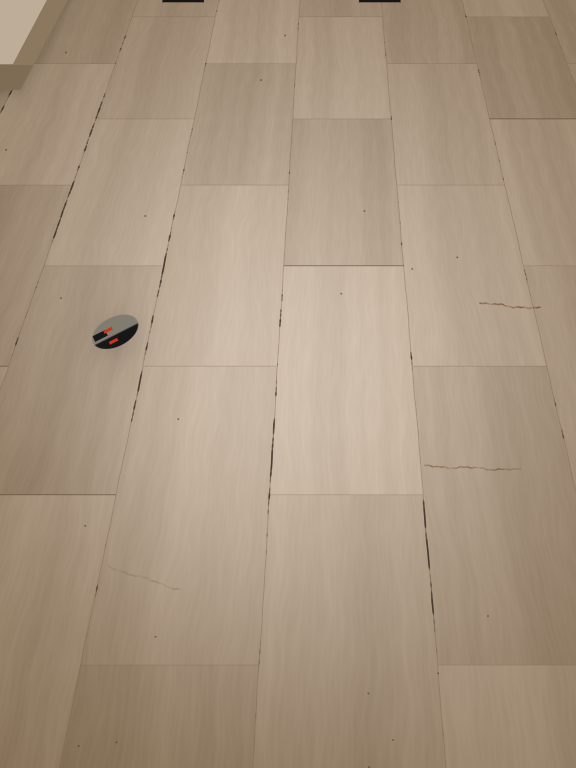
Give the GLSL for this texture, as a Shadertoy shader.

```glsl
// Worn beige stone floor in half-bond tiles, receding in perspective, with a small mouse and a wall corner.

const vec3 STONE_DIM = vec3(0.54, 0.457, 0.362);
const vec3 STONE_LIT = vec3(0.80, 0.732, 0.662);
const vec3 GROUT     = vec3(0.47, 0.37, 0.28);
const vec3 GRIME     = vec3(0.20, 0.16, 0.12);
const vec3 RUST      = vec3(0.42, 0.25, 0.15);
const vec2 VANISH    = vec2(0.435, -0.72);  // vanishing point, y downwards
const float COL_SCALE = 0.1465;             // column width per unit depth
const float ROW_SCALE = 4.877;              // row count per inverse depth

float hash(vec2 p) {
    return fract(sin(dot(p, vec2(127.1, 311.7))) * 43758.5);
}

// Cellular noise: distance to the nearest point (x) and that cell's hash (y)
vec2 cellular(vec2 p) {
    vec2 base = floor(p), best = vec2(9.0, 0.0);
    for (int j = -1; j <= 1; j++)
    for (int i = -1; i <= 1; i++) {
        vec2 c = base + vec2(i, j);
        vec2 point = c + vec2(hash(c), hash(c + 37.0));
        float d = length(point - p);
        if (d < best.x) best = vec2(d, hash(c + 71.0));
    }
    return best;
}

float waves(float t, float phase) {
    return 0.5 * sin(t + phase) + 0.3 * sin(2.3 * t + 2.0 * phase) + 0.2 * sin(5.7 * t - phase);
}

// Coverage of a shape from its signed distance
float fill(float d, float px) {
    return 1.0 - smoothstep(-0.7 * px, 0.7 * px, d);
}

float box(vec2 p, vec2 halfSize) {
    vec2 q = abs(p) - halfSize;
    return length(max(q, 0.0)) + min(max(q.x, q.y), 0.0);
}

float crack(vec2 p, vec2 a, vec2 b, float px) {
    p.y += 0.002 * waves(p.x * 110.0, a.x * 40.0);
    vec2 ab = b - a;
    float t = clamp(dot(p - a, ab) / dot(ab, ab), 0.0, 1.0);
    float wear = 0.6 + 0.4 * waves(t * 19.0, a.y * 20.0);
    return wear * fill(length(p - a - t * ab) - 0.0010, px);
}

// Cycle that varies from tile to tile, -1 to 1
float tileCycle(vec2 id) {
    return cos(2.0 * id.x + 2.6 * (id.y - 5.0));
}

// Tone offset of the stone: broad bands, soft veins and fine grain running lengthwise
float stoneTone(vec2 uv, vec2 id) {
    float phase = 6.283 * hash(id);
    float x = uv.x + 0.035 * waves(uv.y * 4.0 + uv.x * 2.0, phase);
    float bands = 0.022 * waves(x * 7.0, phase);
    float veins = 0.006 * waves(x * 37.0, phase + uv.y);
    float grain = cellular(vec2(x * 42.0, uv.y * 8.0) + id * 13.0).x - 0.5;
    return bands + veins + 0.021 * grain - 0.024 * tileCycle(id);
}

vec3 addMouse(vec3 color, vec2 p, float px) {
    vec2 q = p - vec2(0.150, 0.432);
    q = vec2(dot(q, vec2(0.89, -0.45)), dot(q, vec2(0.45, 0.89)));
    color *= 1.0 - 0.2 * exp(-length(q - vec2(-0.003, 0.008)) * 45.0);
    float body = (length(q / vec2(0.032, 0.019)) - 1.0) * 0.019;
    vec3 shell = mix(vec3(0.50, 0.49, 0.44), vec3(0.09), smoothstep(0.002, 0.005, q.y));
    shell = mix(shell, vec3(0.09), fill(box(q + vec2(0.020, 0.004), vec2(0.009, 0.004)), px));
    vec2 m = vec2(q.x + 0.0075, abs(q.y - 0.002) - 0.008);
    shell = mix(shell, vec3(0.80, 0.20, 0.12), fill(box(m, vec2(0.006, 0.002)), px));
    return mix(color, shell, fill(body, px));
}

vec3 addRoomEdges(vec3 color, vec2 p, float px) {
    float slant = p.x + 0.53 * p.y;
    float skirting = max(slant - 0.0885, p.y - 0.117);
    float wall = max(slant - 0.061, p.y - 0.0835);
    color *= 1.0 - 0.12 * exp(-max(skirting, 0.0) * 90.0);
    vec3 board = vec3(0.55, 0.47, 0.37) * (p.y > 0.085 ? 0.9 : 1.0);
    color = mix(color, board, fill(skirting, px));
    color = mix(color, vec3(0.74, 0.68, 0.60), fill(wall, px));
    // Pair of dark furniture feet at the far edge
    vec2 foot = vec2(abs(p.x - 0.3665) - 0.128, p.y);
    return mix(color, vec3(0.10, 0.08, 0.08), fill(box(foot, vec2(0.027, 0.003)), px));
}

void mainImage(out vec4 fragColor, in vec2 fragCoord) {
    float px = 1.0 / iResolution.y;
    vec2 p = vec2(fragCoord.x * px, 1.0 - fragCoord.y * px);

    // Project onto the floor, then shift alternate columns by half a tile
    float depth = p.y - VANISH.y;
    vec2 uv = vec2((p.x - VANISH.x) / (depth * COL_SCALE) + 0.42, ROW_SCALE / depth);
    uv.x += 0.003 * waves(uv.y * 11.0, floor(uv.x + 0.5));
    float col = floor(uv.x);
    uv.y += 0.425 + 0.5 * mod(col, 2.0);
    vec2 id = vec2(col, floor(uv.y));

    // Stone under a soft pool of light, with a shadow in the near left corner
    vec2 toLight = (p - vec2(0.38, 0.48)) * vec2(1.0, 0.85);
    float light = exp(-7.0 * dot(toLight, toLight));
    light -= 0.14 * smoothstep(0.2, 0.75, p.y - 1.3 * p.x);
    vec3 color = mix(STONE_DIM, STONE_LIT, light) + stoneTone(uv, id);

    // Joints, measured in canvas units; each seam is dirtiest along one stretch
    vec2 gap = abs(fract(uv + 0.5) - 0.5) * vec2(depth * COL_SCALE, depth * depth / ROW_SCALE);
    float seam = floor(uv.x + 0.5);
    float along = ROW_SCALE / depth;
    float stretch = (p.y - 0.57 - 0.17 * seam) / 0.16;
    float patches = 0.6 * waves(along * 9.0, seam * 2.4) + 0.5 * waves(along * 43.0, seam);
    float grime = smoothstep(0.0, 0.8, patches - 0.3 + 0.8 * exp(-stretch * stretch));
    float rowGrime = step(0.9, tileCycle(vec2(col, floor(uv.y + 0.5))));
    color = mix(color, GROUT, 0.28 * fill(gap.y - 0.0006, px));
    color = mix(color, GRIME, 0.35 * rowGrime * fill(gap.y - 0.0006, px));
    color = mix(color, GROUT, 0.38 * fill(gap.x - 0.0006, px));
    color = mix(color, GRIME, 0.8 * grime * fill(gap.x - 0.0004 - 0.0007 * grime, px));

    // Cracks and scattered specks
    color = mix(color, RUST, 0.8 * crack(p, vec2(0.625, 0.395), vec2(0.703, 0.402), px));
    color = mix(color, RUST, 0.6 * crack(p, vec2(0.553, 0.607), vec2(0.677, 0.612), px));
    color = mix(color, GROUT, 0.4 * crack(p, vec2(0.141, 0.738), vec2(0.234, 0.768), px));
    vec2 speck = cellular(p * 14.0);
    color = mix(color, GRIME, 0.5 * step(0.9, speck.y) * fill(speck.x / 14.0 - 0.0012, px));

    color = addMouse(color, p, px);
    color = addRoomEdges(color, p, px);
    fragColor = vec4(clamp(color, 0.0, 1.0), 1.0);
}
```
